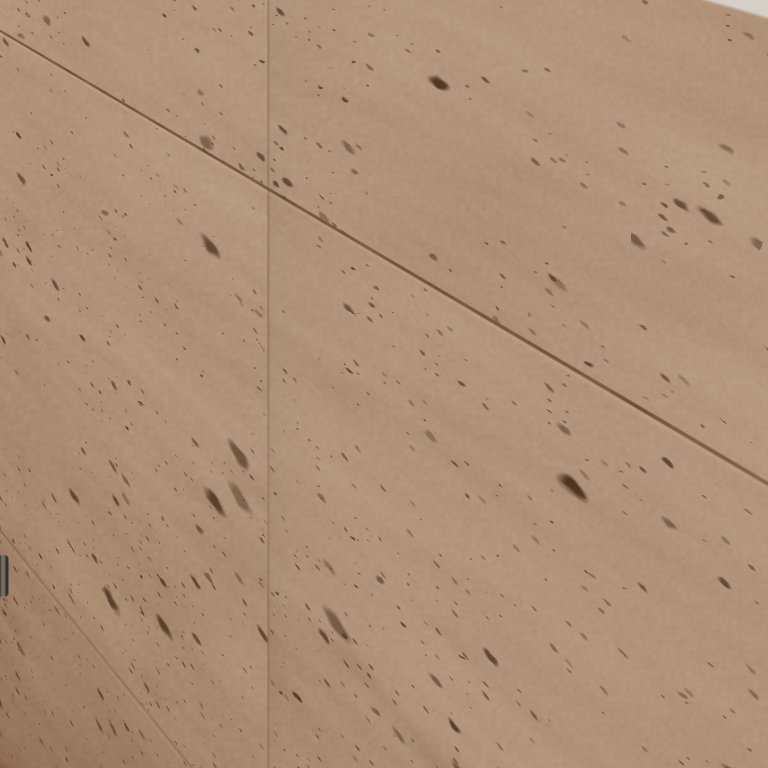
A three.js fragment shader for this texture:

```glsl
varying vec2 vUv;

#define VANISH vec2(-1.0, 1.55)
#define PANEL vec2(1.2, 0.65)
#define PANEL_ORIGIN vec2(-1.334, -0.59)
#define CEILING_SLOPE -0.287
#define JOINT_WIDTH 0.0022
#define SEAM_WIDTH 0.0015
#define PORE_CELLS vec2(18.0, 27.0)
#define PORE_DENSITY 0.30
#define GRAIN 0.13
#define STONE_DARK vec3(0.54, 0.41, 0.31)
#define STONE_LIGHT vec3(0.73, 0.62, 0.52)
#define PORE_COLOR vec3(0.27, 0.16, 0.09)

vec2 hash2(vec2 p) {
  vec2 q = vec2(dot(p, vec2(127.1, 311.7)), dot(p, vec2(269.5, 183.3)));
  return fract(sin(q) * 43758.55);
}

float cornerGradient(vec2 cell, vec2 corner, vec2 f) {
  return dot(hash2(cell + corner) * 2.0 - 1.0, f - corner);
}

float gradientNoise(vec2 p) {
  vec2 i = floor(p), f = fract(p);
  vec2 u = f * f * f * (f * (f * 6.0 - 15.0) + 10.0);
  float low = mix(cornerGradient(i, vec2(0.0), f), cornerGradient(i, vec2(1.0, 0.0), f), u.x);
  float high = mix(cornerGradient(i, vec2(0.0, 1.0), f), cornerGradient(i, vec2(1.0), f), u.x);
  return mix(low, high, u.y);
}

float line(float dist, float halfWidth) {
  return 1.0 - smoothstep(halfWidth * 0.4, halfWidth * 1.6, abs(dist));
}

// Irregular elongated pits, at most one per cell
float poreLayer(vec2 p, float density, float seed) {
  p += 0.13 * vec2(gradientNoise(p * 3.1 + seed), gradientNoise(p * 3.7 - seed));
  vec2 cell = floor(p);
  vec2 place = hash2(cell + seed);
  vec2 kind = hash2(cell + seed + 57.3);
  vec2 d = fract(p) - mix(vec2(0.28), vec2(0.72), place);
  d.y += d.x * (kind.y - 0.5) * 0.8;
  float radius = mix(0.09, 0.25, kind.y * kind.y);
  float pit = 1.0 - smoothstep(radius * 0.45, radius * 1.25, length(d * vec2(0.85, 1.1)));
  return pit * step(kind.x, density) * mix(0.4, 1.0, place.y);
}

void main() {
  // Wall plane in perspective: x runs along the wall, y is its height
  float depth = vUv.x - VANISH.x;
  float slope = (vUv.y - VANISH.y) / depth;
  vec2 wall = vec2(-1.8 / depth, slope);
  vec2 grid = (wall - PANEL_ORIGIN) / PANEL;
  vec2 panel = floor(grid);
  vec2 toJoint = (fract(grid + 0.5) - 0.5) * PANEL;
  float seamDist = toJoint.x * depth * depth / 1.8;
  float jointDist = toJoint.y * depth / sqrt(1.0 + slope * slope);
  float seed = dot(panel, vec2(17.0, 43.0));

  // Stone tone: clouds, bedding streaks, grain and shaded lower corner
  vec2 bed = wall + seed * 0.37;
  float cloud = gradientNoise(bed * vec2(4.0, 9.0));
  float streak = gradientNoise(bed * vec2(9.0, 48.0));
  float grain = gradientNoise(vUv * 150.0) + 0.6 * gradientNoise(vUv * 75.0 + 9.0);
  float tone = 0.86 + 0.20 * cloud + 0.14 * streak + GRAIN * grain;
  tone += 0.06 * (hash2(panel + 3.0).x - 0.5);
  tone -= 0.75 * exp(-3.0 * (vUv.x + 0.8 * vUv.y));
  tone -= 0.12 * smoothstep(0.7, 1.1, vUv.x) * abs(vUv.y - 0.5);

  // Pores gather in clusters along the bedding
  float cluster = gradientNoise(bed * vec2(5.0, 13.0) + 4.0);
  cluster += 0.5 * gradientNoise(bed * vec2(11.0, 30.0));
  float lower = smoothstep(0.95, 0.15, vUv.y);
  float density = clamp(PORE_DENSITY * (0.35 + 0.55 * lower + 2.3 * cluster), 0.015, 0.75);
  tone -= 0.22 * smoothstep(0.15, 0.6, cluster) * lower;
  vec3 color = mix(STONE_DARK, STONE_LIGHT, tone);
  for (int i = 0; i < 3; i++) {
    float level = float(i);
    float share = density * mix(0.22, 0.85, level * 0.5);
    float pit = poreLayer(wall * PORE_CELLS * exp2(level), share, seed + level * 31.0);
    color = mix(color, PORE_COLOR, pit * mix(0.92, 0.58, level * 0.5));
  }

  // Joints between courses, with a pale lower lip, and fine upright seams
  float strength = mix(0.22, 0.75, smoothstep(0.25, 0.45, vUv.y));
  float wear = 0.85 + 0.4 * gradientNoise(wall * vec2(30.0, 5.0));
  float width = JOINT_WIDTH * mix(0.65, 1.15, vUv.x);
  color = mix(color, STONE_LIGHT * 1.06, 0.45 * strength * line(jointDist + width * 2.2, width));
  color = mix(color, PORE_COLOR * 1.25, strength * wear * line(jointDist, width));
  color = mix(color, STONE_DARK * 0.9, 0.42 * wear * line(seamDist, SEAM_WIDTH));
  color *= 1.0 - 0.035 * step(0.0, seamDist) * exp(-abs(seamDist) * 35.0);

  // Pale ceiling edge
  float ceilingDist = (slope - CEILING_SLOPE) * depth;
  color = mix(color, vec3(0.84, 0.81, 0.78), smoothstep(-0.003, 0.004, ceilingDist));

  // Small metal fitting at the left edge
  vec2 box = abs(vUv - vec2(0.0, 0.25)) - vec2(0.006, 0.022);
  float fitting = length(max(box, 0.0)) - 0.005;
  vec3 metal = mix(vec3(0.20, 0.18, 0.16), vec3(0.46, 0.43, 0.39), line(vUv.x - 0.004, 0.003));
  color = mix(color, metal, 1.0 - smoothstep(-0.0015, 0.0015, fitting));

  gl_FragColor = vec4(color, 1.0);
}
```
